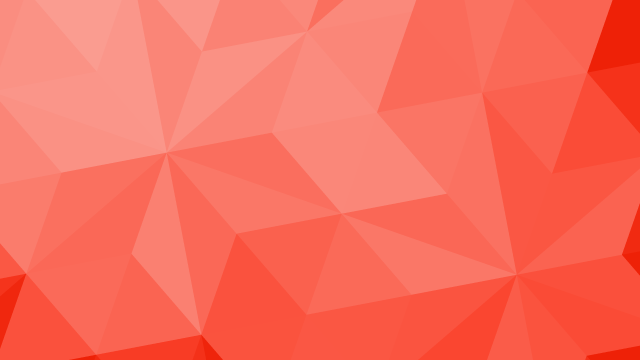
Write a Shadertoy shader that draws this background.

```glsl
// Low-poly coral backdrop: a tilted triangular lattice in which six-pointed stars
// are cut into twelve slivers each. Every facet is flat: its tone is a broad light
// falloff sampled at the facet centre plus a hashed offset.

const float SIDE = 0.2973;               // lattice edge, in canvas heights
const float TILT = 0.188;                // lattice rotation, radians
const vec2  STAR_ORIGIN = vec2(0.463, 0.576);
const float BASE_TONE = 0.472;
const float JITTER = 0.07;               // facet to facet variation
const float DARKEST = 0.13;
const float LIGHTEST = 0.61;
const int   SAMPLES = 4;                 // antialiasing grid per axis
const float PI = 3.14159265;
const float ROW = 0.8660254;             // height of a unit triangle

mat2 rotation(float a) {
    float c = cos(a), s = sin(a);
    return mat2(c, s, -s, c);
}

// Lattice coordinates (u, v) have axes 60 degrees apart.
vec2 toLattice(vec2 p) { float v = p.y / ROW; return vec2(p.x - 0.5 * v, v); }
vec2 fromLattice(vec2 l) { return vec2(l.x + 0.5 * l.y, ROW * l.y); }

float hash(ivec3 key) {
    uvec3 k = uvec3(key + 512);
    uint h = k.x * 1597u ^ k.y * 51749u ^ k.z * 3571u;
    h = (h ^ (h >> 15)) * 73244475u;
    h = (h ^ (h >> 13)) * 73244475u;
    return float((h ^ (h >> 16)) & 65535u) / 65535.0;
}

// A hexagram is the union of two opposed triangles.
bool insideStar(vec2 l) {
    float w = -l.x - l.y;
    return max(max(l.x, l.y), w) < 1.0 || min(min(l.x, l.y), w) > -1.0;
}

// Returns the facet centre in lattice units and a unique key.
vec2 findFacet(vec2 l, out ivec3 key) {
    // Stars repeat along (4,-2) and (2,2); test the four around this point.
    vec2 corner = floor(vec2(l.x - l.y, l.x + 2.0 * l.y) / 6.0);
    for (int i = 0; i < 4; i++) {
        vec2 n = corner + vec2(i & 1, i >> 1);
        vec2 centre = n.x * vec2(4.0, -2.0) + n.y * vec2(2.0, 2.0);
        if (insideStar(l - centre)) {
            vec2 d = fromLattice(l - centre);
            float sector = mod(floor(atan(d.y, d.x) * 6.0 / PI), 12.0);
            float a = (sector + 0.5) * PI / 6.0;
            key = ivec3(ivec2(centre), 2 + int(sector));
            return centre + toLattice(0.88 * vec2(cos(a), sin(a)));
        }
    }
    // Plain triangles fill the hexagons between stars.
    vec2 cell = floor(l), f = l - cell;
    float upper = step(1.0, f.x + f.y);
    key = ivec3(ivec2(cell), int(upper));
    return cell + (1.0 + upper) / 3.0;
}

// Light falloff; p spans -1 to 1 across the canvas.
float falloff(vec2 p) {
    float x2 = p.x * p.x;
    float tone = BASE_TONE - 0.075 * p.x + 0.105 * p.y;
    tone -= 0.085 * x2 * x2 + 0.06 * p.y * p.y + 0.12 * p.x * p.y;
    return tone - 0.15 * smoothstep(0.85, 1.0, p.x);
}

vec3 coral(float tone) {
    float red = mix(0.93, 0.982, smoothstep(0.1, 0.28, tone));
    return vec3(red, tone, 1.12 * tone - 0.118);
}

vec3 facetColour(vec2 p, float aspect) {
    mat2 tilt = rotation(TILT);
    ivec3 key;
    vec2 centre = findFacet(toLattice((p - STAR_ORIGIN) * tilt / SIDE), key);
    vec2 c = STAR_ORIGIN + SIDE * (tilt * fromLattice(centre));
    float tone = falloff(2.0 * c / vec2(aspect, 1.0) - 1.0);
    tone += JITTER * (2.0 * hash(key) - 1.0);
    return coral(clamp(tone, DARKEST, LIGHTEST));
}

void mainImage(out vec4 fragColor, in vec2 fragCoord) {
    float aspect = iResolution.x / iResolution.y;
    vec3 sum = vec3(0.0);
    for (int j = 0; j < SAMPLES; j++)
    for (int i = 0; i < SAMPLES; i++) {
        vec2 offset = (vec2(i, j) + 0.5) / float(SAMPLES) - 0.5;
        sum += facetColour((fragCoord + offset) / iResolution.y, aspect);
    }
    fragColor = vec4(sum / float(SAMPLES * SAMPLES), 1.0);
}
```
